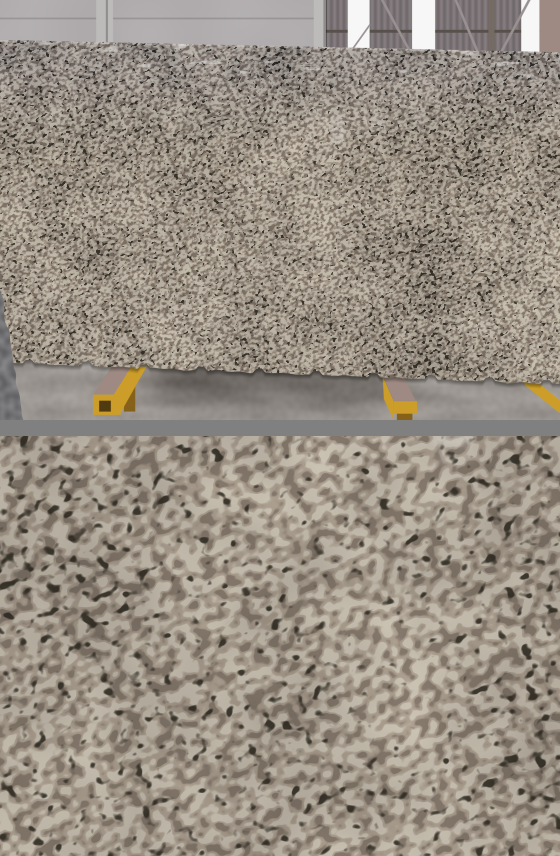
Top, the full canvas; bottom, a detail of the centre.
Write a WebGL 1 fragment shader that draws this texture.

```glsl
precision highp float;
// A polished, speckled granite slab standing on two yellow trestles in a hall.
// The stone is softly thresholded, tilted gradient noise in four mineral tones;
// wall, floor and trestles are smooth-edged boxes, strokes and quads.
uniform vec2 u_resolution;

#define GRAIN 100.0       // mineral grains per canvas height
#define FLECK 92.0        // dark flecks per canvas height
#define FLECK_LEVEL -0.36 // higher gives more dark flecks
#define FLECK_SOFT 0.15   // softness of fleck edges
#define TILT 0.5          // lean of the grains in radians
#define STRETCH 1.25      // elongation of the grains
#define CLOUDS 0.13       // strength of broad variation
#define SLAB_TOP 0.905
#define SLAB_BASE 0.137
#define GLOSS 0.55        // strength of reflections

const vec3 PALE = vec3(0.70, 0.675, 0.635);
const vec3 BEIGE = vec3(0.595, 0.555, 0.515);
const vec3 BROWN = vec3(0.46, 0.42, 0.39);
const vec3 BLACK = vec3(0.16, 0.15, 0.13);
const vec3 YELLOW = vec3(0.80, 0.62, 0.16);
const vec3 OCHRE = vec3(0.52, 0.38, 0.10);
const vec3 WOOD = vec3(0.62, 0.54, 0.51);
const vec3 WHITE = vec3(0.97);

float px; // half an edge width in canvas heights

float hash(vec2 p) {
  vec3 h = fract(p.xyx * 0.1031);
  h += dot(h, h.yzx + 33.33);
  return fract((h.x + h.y) * h.z);
}

float corner(vec2 cell, vec2 offset) {
  float angle = 6.2832 * hash(cell);
  return dot(vec2(cos(angle), sin(angle)), offset);
}

float noise(vec2 p) {
  vec2 i = floor(p), f = fract(p), e = vec2(1.0, 0.0);
  vec2 u = f * f * f * (f * (f * 6.0 - 15.0) + 10.0);
  return mix(mix(corner(i, f), corner(i + e, f - e), u.x),
             mix(corner(i + e.yx, f - e.yx), corner(i + 1.0, f - 1.0), u.x), u.y);
}

float above(float d) { return smoothstep(-px, px, d); }
float span(float x, float a, float b) { return above(x - a) * above(b - x); }
float box(vec2 p, vec2 lo, vec2 hi) { return span(p.x, lo.x, hi.x) * span(p.y, lo.y, hi.y); }

float stroke(vec2 p, vec2 a, vec2 b, float width) {
  vec2 d = b - a;
  return above(width - length(p - a - d * clamp(dot(p - a, d) / dot(d, d), 0.0, 1.0)));
}

float side(vec2 p, vec2 a, vec2 b) {
  vec2 e = normalize(b - a);
  return dot(p - a, vec2(e.y, -e.x));
}

// Convex quad with clockwise corners
float quad(vec2 p, vec2 a, vec2 b, vec2 c, vec2 d) {
  return above(min(min(side(p, a, b), side(p, b, c)), min(side(p, c, d), side(p, d, a))));
}

vec3 hall(vec2 p) {
  vec3 wall = vec3(0.69, 0.675, 0.68) + 0.03 * noise(p * 6.0);
  wall -= 0.10 * span(p.y, 0.954, 0.958);
  float rib = 0.5 + 0.5 * sin(p.x * 420.0);
  vec3 metal = mix(vec3(0.44, 0.41, 0.42), vec3(0.52, 0.49, 0.50), rib);
  metal = mix(metal, BROWN * 0.75, span(p.y, 0.922, 0.929));
  float panes = span(p.x, 0.828, 0.880) + span(p.x, 0.981, 1.036) + span(p.x, 1.241, 1.285);
  metal = mix(metal, WHITE, panes);
  float braces = stroke(p, vec2(0.91, 1.0), vec2(0.98, 0.87), 0.003)
    + stroke(p, vec2(1.085, 1.0), vec2(1.14, 0.87), 0.003)
    + stroke(p, vec2(1.26, 1.0), vec2(1.19, 0.87), 0.003)
    + stroke(p, vec2(0.88, 0.94), vec2(0.83, 0.87), 0.002);
  metal = mix(metal, vec3(0.60, 0.57, 0.57), min(braces, 1.0));
  metal = mix(metal, BROWN, span(p.x, 1.163, 1.177));
  metal = mix(metal, WOOD, above(p.x - 1.285));
  wall = mix(wall, metal, above(p.x - 0.776));
  float columns = span(p.x, 0.229, 0.269) + span(p.x, 0.747, 0.776);
  wall = mix(wall, vec3(0.74, 0.73, 0.73), columns);
  return wall - 0.18 * (span(p.x, 0.252, 0.257) + span(p.x, 0.770, 0.778));
}

vec3 ground(vec2 p) {
  float shade = smoothstep(0.28, 0.42, p.x) * (1.0 - smoothstep(0.80, 1.1, p.x));
  vec3 c = mix(vec3(0.61, 0.59, 0.57), vec3(0.42, 0.40, 0.38), shade * smoothstep(-0.02, 0.10, p.y));
  c += 0.10 * noise(p * vec2(7.0, 28.0)) + 0.03 * noise(p * 60.0);
  c = mix(c, YELLOW, stroke(p, vec2(1.26, 0.09), vec2(1.36, 0.01), 0.012));
  // Left trestle
  c = mix(c, OCHRE, box(p, vec2(0.295, 0.02), vec2(0.322, 0.09)));
  c = mix(c, YELLOW, quad(p, vec2(0.271, 0.061), vec2(0.312, 0.127), vec2(0.349, 0.127), vec2(0.287, 0.017)));
  c = mix(c, YELLOW, box(p, vec2(0.222, 0.012), vec2(0.287, 0.061)));
  c = mix(c, OCHRE * 0.6, box(p, vec2(0.236, 0.02), vec2(0.264, 0.046)));
  c = mix(c, WOOD, quad(p, vec2(0.222, 0.061), vec2(0.266, 0.127), vec2(0.312, 0.127), vec2(0.271, 0.061)));
  // Right trestle
  c = mix(c, OCHRE, box(p, vec2(0.945, -0.1), vec2(0.982, 0.02)));
  c = mix(c, YELLOW, quad(p, vec2(0.911, 0.106), vec2(0.9375, 0.045), vec2(0.9375, 0.0), vec2(0.914, 0.05)));
  c = mix(c, YELLOW, box(p, vec2(0.9375, 0.015), vec2(0.993, 0.045)));
  return mix(c, WOOD, quad(p, vec2(0.911, 0.106), vec2(0.96, 0.106), vec2(0.99, 0.045), vec2(0.9375, 0.045)));
}

vec3 granite(vec2 p) {
  float s = sin(TILT), k = cos(TILT);
  vec2 q = vec2(k * p.x + s * p.y, (k * p.y - s * p.x) * STRETCH);
  float cloud = noise(p * 3.5 + 4.0) + 0.8 * noise(p * 11.0) + 0.6 * noise(p * 28.0);
  float tone = noise(q * GRAIN) + 0.35 * noise(q * GRAIN * 1.7 + 19.0) + 0.35 * noise(q * GRAIN * 0.5 + 5.0);
  vec3 c = mix(BROWN, BEIGE, smoothstep(-0.34, -0.08, tone));
  c = mix(c, PALE, smoothstep(-0.04, 0.20, tone));
  float fleck = noise(q * FLECK + 51.0) + 0.4 * noise(q * FLECK * 1.8 + 83.0) + 0.2 * cloud;
  c = mix(c, BLACK, 0.9 * (1.0 - smoothstep(FLECK_LEVEL - FLECK_SOFT, FLECK_LEVEL + FLECK_SOFT, fleck)));
  c *= 1.0 + CLOUDS * cloud;
  // Cool sheen and lamp reflections near the top, warmer stone below
  float high = smoothstep(0.62, 0.88, p.y);
  c += mix(vec3(0.015, 0.010, -0.005), vec3(-0.035, -0.030, -0.015), high);
  float glint = smoothstep(0.30, 0.48, noise(p * vec2(13.0, 70.0))) * smoothstep(0.78, 0.84, p.y);
  for (int i = 0; i < 3; i++) {
    float n = float(i), later = min(n, 1.0);
    vec2 d = abs(p - vec2(0.804 + 0.097 * n, 0.69 + 0.025 * later));
    float lamp = (1.0 - smoothstep(0.010, 0.020, d.x)) * (1.0 - smoothstep(0.015, 0.055 - 0.025 * later, d.y));
    glint += lamp * (0.45 + 0.3 * sin(p.y * 420.0)) * (1.0 - 0.2 * n);
  }
  return mix(c, vec3(0.86, 0.85, 0.84), GLOSS * min(glint, 1.0));
}

void main() {
  px = 0.75 / u_resolution.y;
  vec2 p = gl_FragCoord.xy / u_resolution.y;
  float top = SLAB_TOP - 0.022 * p.x;
  float notch = 0.009 * (1.0 - smoothstep(0.04, 0.12, abs(fract(p.x * 7.3) - 0.5)));
  float base = SLAB_BASE - 0.039 * p.x + 0.006 * noise(vec2(p.x * 26.0, 3.0)) + notch;
  vec3 floorColor = ground(p) * (0.65 + 0.35 * smoothstep(0.0, 0.014, base - p.y));
  vec3 color = mix(floorColor, hall(p), above(p.y - 0.5));
  color = mix(color, granite(p), span(p.y, base, top));
  color += 0.08 * span(p.y, top - 0.004, top);
  // Rough block at the lower left
  float block = 0.055 - 0.17 * p.y + 0.008 * noise(p * 30.0);
  vec3 rock = vec3(0.45, 0.45, 0.46) + 0.15 * noise(p * 45.0);
  color = mix(color, rock, above(block - p.x) * above(0.34 - p.y));
  gl_FragColor = vec4(color, 1.0);
}
```
